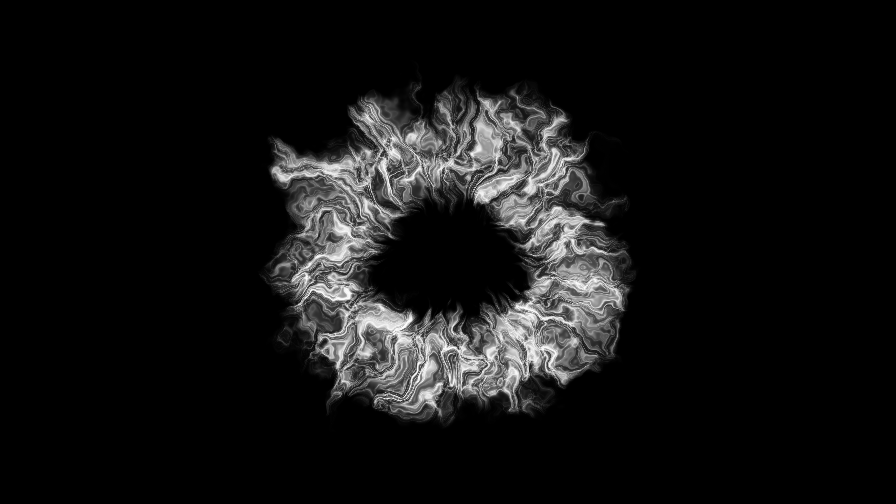
Write a WebGL 1 fragment shader that draws this background.

```glsl
precision highp float;

uniform vec2 u_resolution;

const vec2 CENTRE = vec2(0.004, -0.008);      // from the canvas middle, in heights
const vec2 HOLE_RADII = vec2(0.138, 0.098);
const float BODY_INNER = 0.235;
const float BODY_OUTER = 0.345;
const float RIM_RADIUS = 0.355;
const float RIM_SQUARENESS = 0.022;
const float PLUME_COUNT = 12.0;
const float PLUME_LENGTH = 0.035;
const float TOP_NOTCH = 0.04;
const float WARP_SCALE = 8.0;
const float WARP_AMOUNT = 0.16;
const float STREAK_ANGULAR = 2.6;
const float STREAK_RADIAL = 9.0;
const float CURL_AMOUNT = 0.75;
const float FILAMENT_SHARPNESS = 4.0;
const float FILAMENT_CONTRAST = 1.6;
const float BODY_DENSITY = 0.8;
const float WISP_DENSITY = 0.32;
const float EXPOSURE = 4.6;
const vec3 SMOKE_COLOUR = vec3(1.0);

vec2 randomGradient(vec2 cell) {
    float h = fract(sin(dot(cell, vec2(127.1, 311.7))) * 43758.5453);
    return vec2(cos(6.2832 * h), sin(6.2832 * h));
}

float noise(vec2 x) {
    vec2 i = floor(x);
    vec2 f = x - i;
    vec2 u = f * f * f * (f * (f * 6.0 - 15.0) + 10.0);
    float a = dot(randomGradient(i), f);
    float b = dot(randomGradient(i + vec2(1.0, 0.0)), f - vec2(1.0, 0.0));
    float c = dot(randomGradient(i + vec2(0.0, 1.0)), f - vec2(0.0, 1.0));
    float d = dot(randomGradient(i + vec2(1.0)), f - vec2(1.0));
    return mix(mix(a, b, u.x), mix(c, d, u.x), u.y);
}

const mat2 OCTAVE_TURN = mat2(1.6, 1.2, -1.2, 1.6);

float fbm(vec2 x) {
    float sum = 0.0;
    float amplitude = 0.5;
    for (int i = 0; i < 4; i++) {
        sum += amplitude * noise(x);
        x = OCTAVE_TURN * x + 7.3;
        amplitude *= 0.5;
    }
    return sum;
}

// Thin bright creases where the noise crosses zero
float filaments(vec2 x) {
    float sum = 0.0;
    float amplitude = 0.42;
    for (int i = 0; i < 4; i++) {
        float crease = 1.0 - min(1.0, 2.0 * abs(noise(x)));
        sum += amplitude * pow(crease, FILAMENT_SHARPNESS);
        x = OCTAVE_TURN * x + 3.7;
        amplitude *= 0.7;
    }
    return sum;
}

void main() {
    vec2 p = (gl_FragCoord.xy - 0.5 * u_resolution) / u_resolution.y - CENTRE;

    // Turbulence grows away from the hole
    vec2 turbulence = vec2(fbm(p * WARP_SCALE), fbm(p * WARP_SCALE + 17.3));
    vec2 s = p + WARP_AMOUNT * (0.3 + 1.8 * length(p)) * turbulence;
    float r = length(s);
    vec2 direction = s / max(r, 0.001);
    float angle = atan(s.y, s.x);

    // Coordinates stretched along the rays, then curled
    vec2 q = STREAK_ANGULAR * direction + STREAK_RADIAL * s;
    q += CURL_AMOUNT * vec2(noise(q * 1.3 + 5.1), noise(q * 1.3 + 31.7));

    // Dark oval and ragged outer rim
    float oval = length(s / HOLE_RADII);
    float opening = smoothstep(0.92, 1.65, oval + 0.4 * noise(q * 2.0));
    float notch = exp(-40.0 * (1.0 - direction.y));
    float rim = RIM_RADIUS + PLUME_LENGTH * cos(PLUME_COUNT * angle)
        - RIM_SQUARENESS * cos(4.0 * angle) - TOP_NOTCH * notch
        + 0.05 * noise(q * 0.8 + 11.0);

    // Dense ring with thin broken wisps around it
    float body = 1.0 - smoothstep(BODY_INNER, BODY_OUTER, r + 0.08 * noise(q + 23.0));
    body *= 0.9 + 0.18 * direction.x * direction.x - 0.12 * direction.y;
    float wisps = 1.0 - smoothstep(rim - 0.07, rim, r);
    wisps *= smoothstep(-0.3, 0.2, noise(q * 0.7 + 41.0));
    float density = opening * (BODY_DENSITY * body + WISP_DENSITY * wisps);

    // Filament light over a soft haze, with bright and dim patches
    float light = pow(filaments(q * 1.2), FILAMENT_CONTRAST) + 0.035;
    float patches = max(0.25, 1.0 + 1.3 * fbm(q * 0.9 + 53.0));
    float smoke = 1.0 - exp(-EXPOSURE * density * patches * light);
    gl_FragColor = vec4(SMOKE_COLOUR * smoke, 1.0);
}
```
